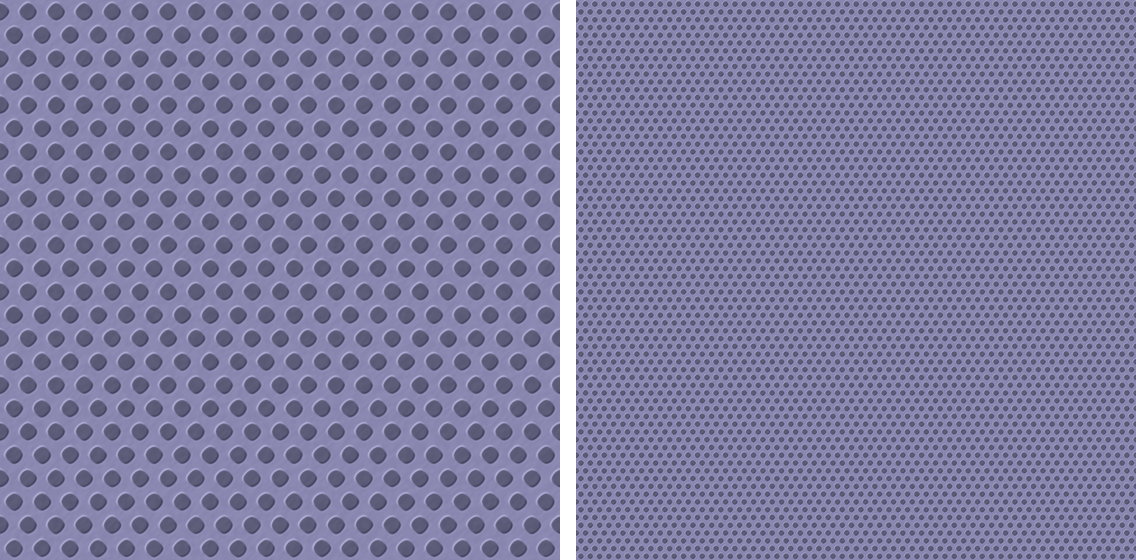
Left: one tile. Right: repeated 3 by 3.
This pattern is drawn by a WebGL 1 fragment shader. Its source:

```glsl
precision highp float;
// Staggered rows of dark embossed studs on a lilac sheet, lit from the upper left.

uniform vec2 u_resolution;

const vec2 GRID = vec2(20.0, 24.0);          // studs across, rows down
const vec2 GRAIN_GRID = vec2(70.0, 150.0);   // grain cells along and across the streaks
const float STUD_RADIUS = 0.365;             // in row heights
const float STUD_POWER = 1.62;               // 1 is a diamond, 2 is a circle
const vec2 LIGHT_DIR = vec2(-0.707, 0.707);

const vec3 SHEET = vec3(0.54, 0.53, 0.69);
const vec3 STUD = vec3(0.36, 0.36, 0.47);
const vec3 HIGHLIGHT = vec3(0.72, 0.71, 0.87);
const vec3 SHADOW = vec3(0.24, 0.23, 0.34);

float hash(vec2 p) {
  return fract(sin(dot(p, vec2(12.9898, 78.233))) * 43758.5453);
}

// Value noise that wraps after "period" cells.
float wrappedNoise(vec2 p, vec2 period) {
  vec2 cell = floor(p);
  vec2 f = fract(p);
  vec2 w = f * f * (3.0 - 2.0 * f);
  vec2 lo = mod(cell, period);
  vec2 hi = mod(cell + 1.0, period);
  float bottom = mix(hash(lo), hash(vec2(hi.x, lo.y)), w.x);
  float top = mix(hash(vec2(lo.x, hi.y)), hash(hi), w.x);
  return mix(bottom, top, w.y);
}

// Approximate distance to a rounded diamond whose outline wobbles a little.
float studDistance(vec2 p, float radius, float seed) {
  vec2 a = pow(abs(p) + 0.0001, vec2(STUD_POWER));
  float angle = atan(p.y, p.x);
  float wobble = 0.02 * sin(3.0 * angle + 6.2832 * seed);
  return pow(a.x + a.y, 1.0 / STUD_POWER) - radius * (1.0 + wobble);
}

// Soft band centred on distance "offset".
float band(float d, float offset, float width) {
  float t = (d - offset) / width;
  return exp(-t * t);
}

void main() {
  vec2 uv = gl_FragCoord.xy / u_resolution;
  float pixel = GRID.y / u_resolution.y;

  // Stagger every other row by half a stud.
  vec2 p = uv * GRID;
  float row = floor(p.y);
  p.x += 0.5 * mod(row, 2.0);
  vec2 id = mod(vec2(floor(p.x), row), GRID);
  vec2 local = (fract(p) - 0.5) * vec2(GRID.y / GRID.x, 1.0);

  // Slight differences between studs.
  float seed = hash(id + 3.0);
  local += 0.018 * (vec2(hash(id + 17.0), hash(id + 41.0)) - 0.5);
  float d = studDistance(local, STUD_RADIUS, seed);
  float facing = dot(local / max(length(local), 0.001), LIGHT_DIR);

  // Flat colours with a soft edge.
  float edge = 0.025 + 0.5 * pixel;
  vec3 color = mix(SHEET, STUD, 1.0 - smoothstep(-edge, edge, d));

  // Bevel: bright rim towards the light, dark rim away from it.
  float lit = smoothstep(0.1, 0.9, facing);
  float shade = smoothstep(0.1, 0.9, -facing);
  color = mix(color, HIGHLIGHT, 0.85 * lit * band(d, 0.03, 0.045));
  color = mix(color, SHADOW, 0.8 * shade * band(d, -0.025, 0.045));
  color = mix(color, HIGHLIGHT, 0.2 * shade * band(d, 0.07, 0.035));

  // Faint diagonal grain.
  vec2 grainPos = vec2(uv.x + uv.y, uv.x - uv.y) * GRAIN_GRID;
  color += 0.03 * (wrappedNoise(grainPos, GRAIN_GRID) - 0.5);

  gl_FragColor = vec4(color, 1.0);
}
```
